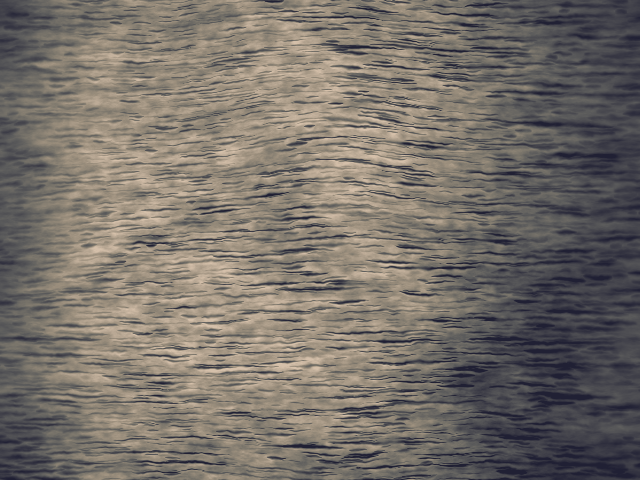
Write a WebGL 2 fragment shader that draws this texture.

```glsl
#version 300 es
precision highp float;

#define CRACK_DEPTH 5.2
#define LIP_LIGHT 0.9
#define CRACK_WIDTH 0.0025
#define STREAK_AMOUNT 2.0
#define MOTTLE_AMOUNT 1.5
#define GRAIN_AMOUNT 2.4
#define BASE_TONE 4.3
#define SHARP_BLUR 0.0003
#define SOFT_BLUR 0.0030

uniform vec2 u_resolution;
out vec4 outColor;

const vec3 PALETTE[6] = vec3[6](
    vec3(0.18, 0.18, 0.24), vec3(0.27, 0.27, 0.30), vec3(0.36, 0.36, 0.36),
    vec3(0.48, 0.46, 0.42), vec3(0.61, 0.56, 0.49), vec3(0.75, 0.68, 0.60));

vec3 hash3(vec2 p) {
    vec3 h = fract(p.xyx * vec3(0.1031, 0.1030, 0.0973));
    h += dot(h, h.yxz + 33.33);
    return fract((h.xxy + h.yzz) * h.zyx);
}

float noise(vec2 p) {
    vec2 i = floor(p), f = fract(p);
    f = f * f * (3.0 - 2.0 * f);
    float low = mix(hash3(i).x, hash3(i + vec2(1, 0)).x, f.x);
    float high = mix(hash3(i + vec2(0, 1)).x, hash3(i + vec2(1, 1)).x, f.x);
    return mix(low, high, f.y);
}

// Fractal noise centred on zero
float fbm(vec2 p) {
    float sum = 0.0, amp = 0.5;
    for (int i = 0; i < 4; i++) {
        sum += amp * (noise(p) - 0.5);
        p = p * 2.03 + 17.7;
        amp *= 0.55;
    }
    return sum;
}

// Piecewise ramp, extended below its darkest entry
vec3 toneColor(float tone) {
    int i = int(clamp(floor(tone), 0.0, 4.0));
    return mix(PALETTE[i], PALETTE[i + 1], tone - float(i));
}

// Scattered pointed dashes: x is the dark crack, y its lit lower lip
vec2 cracks(vec2 q, vec2 cell, float width, float blur, float seed) {
    vec2 result = vec2(0.0);
    float row = floor(q.y / cell.y);
    for (int j = -1; j <= 1; j++) {
        float r = row + float(j);
        float shift = hash3(vec2(r, seed)).x;
        float column = floor(q.x / cell.x + shift);
        for (int i = -1; i <= 1; i++) {
            vec2 id = vec2(column + float(i), r);
            vec3 rnd = hash3(id + seed * 7.3);
            vec3 shape = hash3(id + seed * 3.1 + 51.0);
            vec2 d = q - (id + 0.2 + 0.6 * rnd.xy - vec2(shift, 0.0)) * cell;
            d.y += (shape.x - 0.5) * 0.09 * d.x;
            float along = d.x / (cell.x * mix(0.2, 0.62, rnd.z));
            float taper = max(1.0 - along * along, 0.0);
            float w = width * mix(0.35, 1.15, shape.y) * taper;
            float spread = w + blur;
            float cover = w / spread * smoothstep(0.0, 0.3, taper) * smoothstep(0.0, 0.5, shape.z);
            float dark = d.y / spread;
            float lip = (d.y + 1.9 * spread) / (1.2 * spread);
            result = max(result, cover * exp(-vec2(dark * dark, lip * lip)));
        }
    }
    return result;
}

void main() {
    vec2 p = gl_FragCoord.xy / u_resolution.y;

    // Fibre direction: tilted on the left, gently arched past the ridge
    float arch = (p.x - 0.72) / 0.2;
    vec2 q = p;
    q.y -= 0.022 * exp(-arch * arch) * smoothstep(0.25, 0.6, p.y) * smoothstep(1.0, 0.75, p.y);
    q.y -= 0.05 * min(p.x - 0.55, 0.0) * smoothstep(0.1, 0.6, p.y);
    q.y += 0.025 * (noise(p * vec2(3.0, 4.0) + 4.0) - 0.5);
    q.y += 0.005 * (noise(p * vec2(17.0, 24.0)) - 0.5);
    q.y += 0.0035 * (noise(p * vec2(55.0, 80.0)) - 0.5);
    q.y += 0.0016 * (noise(p * vec2(150.0, 160.0)) - 0.5);

    // Bent ridge parting fine fibres from long ones
    float bend = length(vec2(p.y - 0.84, 0.04));
    float ridgeDist = p.x - 0.80 + 1.5 * bend + 0.08 * fbm(p * vec2(9.0, 26.0));
    float outside = smoothstep(-0.03, 0.06, ridgeDist);
    float ridge = exp(-pow((ridgeDist - 0.03) / 0.035, 2.0)) * smoothstep(0.0, 0.35, p.x);

    // Focus falls off towards both sides
    float defocus = smoothstep(0.28, 0.74, abs(p.x - 0.62));
    float blur = max(mix(SHARP_BLUR, SOFT_BLUR, defocus), 0.15 / u_resolution.y);
    float width = CRACK_WIDTH * (1.0 + 0.7 * defocus + 0.4 * ridge);
    width *= 0.55 + 0.9 * noise(p * vec2(45.0, 70.0) + 31.0);

    vec2 longCracks = cracks(q, vec2(0.21, 0.021), width, blur, 1.0) * mix(0.25, 1.0, outside);
    vec2 midCracks = cracks(q, vec2(0.11, 0.018), width * 0.9, blur, 2.0) * mix(0.7, 0.9, outside);
    vec2 shortCracks = cracks(q, vec2(0.06, 0.013), width * 0.85, blur, 3.0) * (0.6 + 0.4 * ridge);
    vec2 relief = max(longCracks, max(midCracks, shortCracks));
    relief *= mix(0.45, 1.0, smoothstep(0.25, 0.55, noise(q * vec2(16.0, 50.0) + 70.0)));

    // Broad light, dim sides and a stain at the lower right
    float tone = BASE_TONE;
    tone -= 2.9 * smoothstep(0.72, 1.32, p.x + 0.12 * (0.5 - p.y));
    tone -= 2.5 * smoothstep(0.24, -0.04, p.x);
    tone -= 0.9 * smoothstep(0.22, 0.0, p.y) + 0.7 * smoothstep(0.85, 1.0, p.y);
    vec2 shade = (p - vec2(1.04, 0.29)) / 0.2;
    tone -= 0.7 * exp(-dot(shade, shade));
    vec2 stain = (p - vec2(0.98, 0.205)) / vec2(0.07, 0.035);
    tone -= 1.7 * exp(-dot(stain, stain));
    tone += 0.4 * exp(-pow((ridgeDist + 0.05) / 0.05, 2.0)) - 0.3 * ridge;

    // Streaks, mottling and fine grain
    float detail = 1.0 - 0.7 * defocus;
    tone += STREAK_AMOUNT * fbm(q * vec2(11.0, 60.0)) * (1.0 - 0.2 * defocus);
    tone += MOTTLE_AMOUNT * fbm(p * vec2(7.0, 9.0) + 9.0);
    tone += GRAIN_AMOUNT * detail * fbm(q * vec2(50.0, 100.0));

    float contrast = mix(1.0, 0.62, defocus);
    tone += contrast * (LIP_LIGHT * relief.y * (1.0 - relief.x) - CRACK_DEPTH * relief.x);
    outColor = vec4(toneColor(clamp(tone, -0.6, 5.6)), 1.0);
}
```
